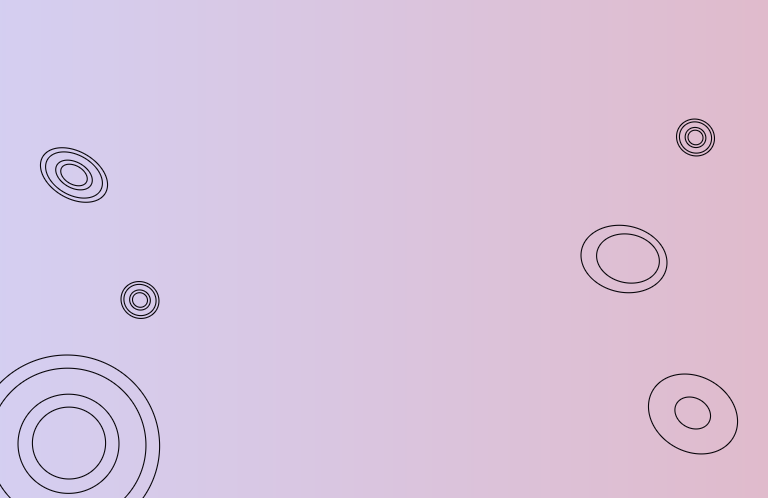
A Shadertoy shader for this background:

```glsl
// A soft lavender to rose gradient with thin, dark, nested ellipses near the sides.
// Each ellipse is an approximate distance to its outline, drawn as an antialiased
// stroke; groups shrink toward a core. Lengths are in canvas heights.

const vec3 LAVENDER = vec3(0.833, 0.810, 0.945);
const vec3 ROSE = vec3(0.878, 0.733, 0.800);
const vec3 INK = vec3(0.03, 0.02, 0.04);
const float HALF_STROKE = 0.0011;

vec2 rotate(vec2 v, float angle) {
    float c = cos(angle), s = sin(angle);
    return vec2(c * v.x + s * v.y, c * v.y - s * v.x);
}

// First-order signed distance to an axis-aligned ellipse
float ellipseDistance(vec2 q, vec2 radii) {
    float k = max(length(q / radii), 1e-3);
    float slope = max(length(q / (radii * radii)), 1e-3);
    return k * (k - 1.0) / slope;
}

// Coverage of a thin outline, given the size of one pixel
float stroke(float d, float pixel) {
    return clamp((HALF_STROKE - abs(d)) / pixel + 0.5, 0.0, 1.0);
}

// Two rings at the given scales; drift moves larger rings off the core
float ringPair(vec2 p, vec2 core, vec2 drift, vec2 radii, float tilt,
               vec2 scales, float pixel) {
    float ink = 0.0;
    for (int i = 0; i < 2; i++) {
        float size = scales[i];
        vec2 q = rotate(p - core - drift * size, tilt);
        ink = max(ink, stroke(ellipseDistance(q, radii * size), pixel));
    }
    return ink;
}

// Four rings: a close outer pair around a close inner pair
float ripple(vec2 p, vec2 core, vec2 drift, vec2 radii, float tilt, float pixel) {
    float outer = ringPair(p, core, drift, radii, tilt, vec2(1.0, 0.847), pixel);
    float inner = ringPair(p, core, drift, radii, tilt, vec2(0.545, 0.395), pixel);
    return max(outer, inner);
}

void mainImage(out vec4 fragColor, in vec2 fragCoord) {
    vec2 p = fragCoord / iResolution.y;
    float pixel = 1.0 / iResolution.y;
    vec2 still = vec2(0.0);
    vec2 smallRadii = vec2(0.0386, 0.0365);

    // Background
    vec3 color = mix(LAVENDER, ROSE, fragCoord.x / iResolution.x);

    // Left side: tilted, small and large ripples
    float ink = ripple(p, vec2(0.1486, 0.6486), still, vec2(0.0727, 0.0474), -0.52, pixel);
    ink = max(ink, ripple(p, vec2(0.2811, 0.3976), still, smallRadii, -0.52, pixel));
    ink = max(ink, ripple(p, vec2(0.1412, 0.1142), vec2(-0.0067, -0.0098),
                          vec2(0.186, 0.1827), 0.0, pixel));

    // Right side: a small ripple and two ring pairs
    ink = max(ink, ripple(p, vec2(1.3966, 0.7239), still, smallRadii, -0.52, pixel));
    ink = max(ink, ringPair(p, vec2(1.2826, 0.4836), vec2(-0.0296, -0.0037),
                            vec2(0.0871, 0.0667), -0.21, vec2(1.0, 0.73), pixel));
    ink = max(ink, ringPair(p, vec2(1.3906, 0.172), vec2(0.001, -0.0033),
                            vec2(0.0936, 0.0753), -0.52, vec2(1.0, 0.4), pixel));

    fragColor = vec4(mix(color, INK, ink), 1.0);
}
```
